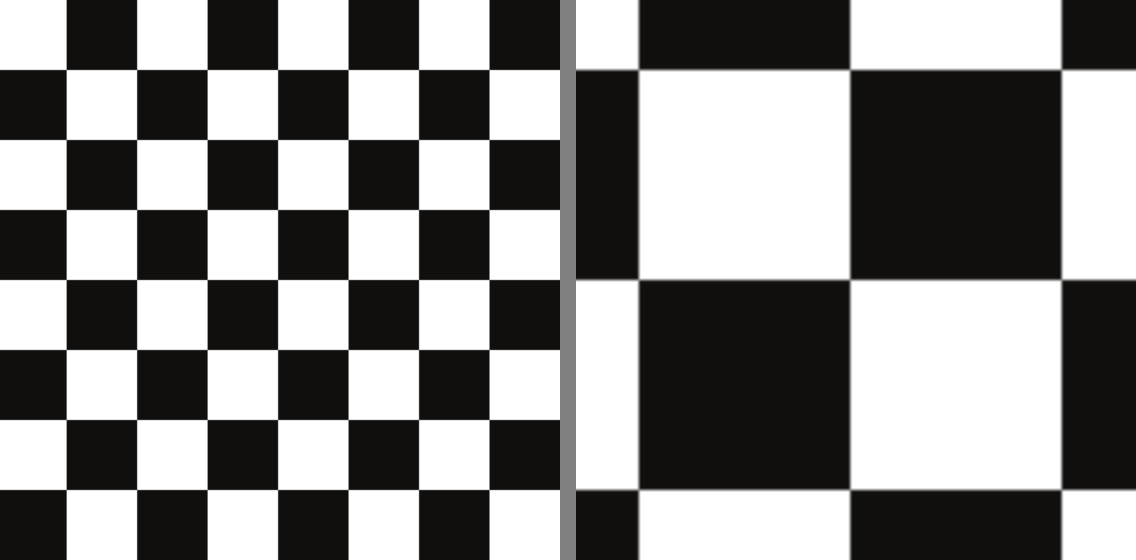
Left, the full canvas; right, a detail of the centre.
This pattern is drawn by a Shadertoy shader. Its source:

```glsl
const vec3 INK = vec3(0.063, 0.060, 0.052);
const vec3 PAPER = vec3(1.0);
const vec2 CELL = vec2(0.12585, 0.125);   // square size, slightly wider than tall
const vec2 CORNER = vec2(0.4966, 0.5);    // grid crossing nearest the centre
const float EDGE_SOFTNESS = 0.0016;       // half width of the blended seam

// Signed distance to the nearest grid line: positive in even cells, negative in odd.
vec2 alternatingDistance(vec2 cellPos, vec2 cellSize) {
    return (0.5 - abs(mod(cellPos + 0.5, 2.0) - 1.0)) * cellSize;
}

// Square wave from -1 to 1 with smooth transitions.
vec2 softSign(vec2 dist, vec2 halfWidth) {
    return smoothstep(-halfWidth, halfWidth, dist) * 2.0 - 1.0;
}

// Checker coverage: 1 where both axes share parity, 0 where they differ.
float checker(vec2 uv, vec2 corner, vec2 cellSize, vec2 halfWidth) {
    // Outer squares run to the border without a seam.
    vec2 cellPos = clamp((uv - corner) / cellSize, -3.5, 3.5);
    vec2 wave = softSign(alternatingDistance(cellPos, cellSize), halfWidth);
    return 0.5 + 0.5 * wave.x * wave.y;
}

void mainImage(out vec4 fragColor, in vec2 fragCoord) {
    vec2 uv = fragCoord / iResolution.xy;
    vec2 halfWidth = max(vec2(EDGE_SOFTNESS), 0.75 / iResolution.xy);
    float ink = checker(uv, CORNER, CELL, halfWidth);
    fragColor = vec4(mix(PAPER, INK, ink), 1.0);
}
```
